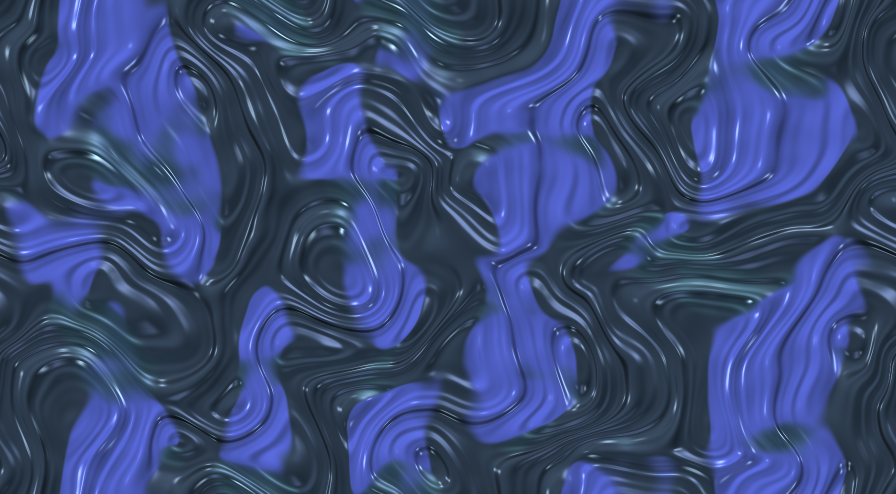
A Shadertoy shader for this texture:

```glsl
// Glossy liquid folds: the contours of a wrapping gradient noise become rounded
// ridges, lit by soft and sharp lights. The side a slope faces picks its tint:
// violet blue, teal or dark slate. All noise repeats on a whole-number grid.

const float TAU = 6.28318;
const vec2 GRID = vec2(7.0, 4.0);

const vec3 SLATE_LOW  = vec3(0.08, 0.12, 0.16);
const vec3 SLATE_HIGH = vec3(0.25, 0.32, 0.41);
const vec3 BLUE_LOW   = vec3(0.19, 0.24, 0.45);
const vec3 BLUE_HIGH  = vec3(0.38, 0.45, 0.95);
const vec3 TEAL_LOW   = vec3(0.10, 0.17, 0.21);
const vec3 TEAL_HIGH  = vec3(0.44, 0.65, 0.72);
const vec3 LAVENDER   = vec3(0.30, 0.33, 0.46);
const vec3 GLINT      = vec3(0.62, 0.72, 0.80);

float hash(vec2 p) {
    return fract(sin(dot(p, vec2(127.1, 311.7))) * 43758.5453);
}

// Dot product of a lattice corner's random direction with the offset from it
float corner(vec2 cell, vec2 offset, vec2 period, float seed) {
    float angle = TAU * hash(mod(cell, period) + seed * 17.3);
    return dot(vec2(cos(angle), sin(angle)), offset);
}

// Gradient noise that wraps after "period" cells
float noise(vec2 p, vec2 period, float seed) {
    vec2 i = floor(p), f = p - i;
    vec2 u = f * f * f * (f * (f * 6.0 - 15.0) + 10.0);
    vec2 x = vec2(1.0, 0.0), y = vec2(0.0, 1.0);
    float low  = mix(corner(i, f, period, seed),
                     corner(i + x, f - x, period, seed), u.x);
    float high = mix(corner(i + y, f - y, period, seed),
                     corner(i + 1.0, f - 1.0, period, seed), u.x);
    return mix(low, high, u.y);
}

// Broad warped hills whose level lines carry the ridges
float hills(vec2 p) {
    vec2 q = p + 0.35 * vec2(noise(p, GRID, 1.0), noise(p, GRID, 2.0));
    return noise(q, GRID, 3.0) + 0.2 * noise(q * 2.0, GRID * 2.0, 4.0);
}

// Steepness across the ridges: uneven mix of wide folds and fine lines
float ridgeSlope(float level) {
    return 0.42 * sin(19.0 * level)
         + 0.42 * sin(37.0 * level + 1.0)
         + 0.30 * sin(67.0 * level + 2.3)
         + 0.16 * sin(113.0 * level + 0.7);
}

// Round light spot around a direction
float lobe(vec3 normal, vec3 direction, float sharpness) {
    return exp(sharpness * (dot(normal, normalize(direction)) - 1.0));
}

vec3 surface(vec2 uv) {
    vec2 p = uv * GRID;
    float e = 0.015;
    float level = hills(p);
    vec2 grad = vec2(hills(p + vec2(e, 0.0)), hills(p + vec2(0.0, e))) - level;
    grad /= e;
    vec2 facing = grad * inversesqrt(dot(grad, grad) + 0.15);

    // Ridge normal with a little rippling along its length
    vec2 ripple = vec2(noise(p * 4.0, GRID * 4.0, 5.0),
                       noise(p * 4.0, GRID * 4.0, 6.0));
    vec2 tilt = facing * ridgeSlope(level) + 0.28 * ripple;
    vec3 normal = normalize(vec3(tilt, 1.0));

    // Tints by the side the hill faces
    float drift = 0.25 * ripple.x + 0.2 * noise(p, GRID, 7.0);
    float blue = smoothstep(0.02, 0.55, dot(facing, vec2(-0.95, 0.31)) + drift);
    float teal = smoothstep(0.68, 0.96, dot(facing, vec2(-0.5, -0.86)) + drift);

    // Soft shading, with dark creases on steep flanks
    float shade = clamp(0.5 + 0.75 * dot(normal.xy, vec2(-0.45, 0.8)), 0.0, 1.0);
    float crease = smoothstep(0.58, 0.86, normal.z);
    vec3 color = mix(SLATE_LOW, SLATE_HIGH, shade) * mix(0.4, 1.0, crease);
    vec3 blueColor = mix(BLUE_LOW, BLUE_HIGH, shade) * mix(0.68, 1.0, crease);
    vec3 tealColor = mix(TEAL_LOW, TEAL_HIGH, shade * shade) * mix(0.5, 1.0, crease);
    color = mix(color, blueColor, blue);
    color = mix(color, tealColor, teal * 0.85);

    // Wide lavender sheen
    float sheen = lobe(normal, vec3(0.30, 0.42, 0.8), 55.0)
                + 0.6 * lobe(normal, vec3(0.15, -0.5, 0.8), 70.0);
    color += LAVENDER * sheen * (1.0 - 0.65 * blue);

    // Small sharp glints from a ring of lights
    float glints = 0.0;
    for (int k = 0; k < 5; k++) {
        float angle = TAU * (float(k) + 0.35) / 5.0;
        vec3 light = vec3(0.62 * cos(angle), 0.62 * sin(angle), 0.8);
        glints += lobe(normal, light, 330.0);
    }
    return color + GLINT * glints * (0.65 + 0.5 * teal);
}

void mainImage(out vec4 fragColor, in vec2 fragCoord) {
    // Average four samples per pixel to smooth the fine lines
    vec3 color = vec3(0.0);
    for (int k = 0; k < 4; k++) {
        vec2 shift = vec2(float(k % 2), float(k / 2)) * 0.5 - 0.25;
        color += surface((fragCoord + shift) / iResolution.xy);
    }
    fragColor = vec4(clamp(color * 0.25, 0.0, 1.0), 1.0);
}
```
